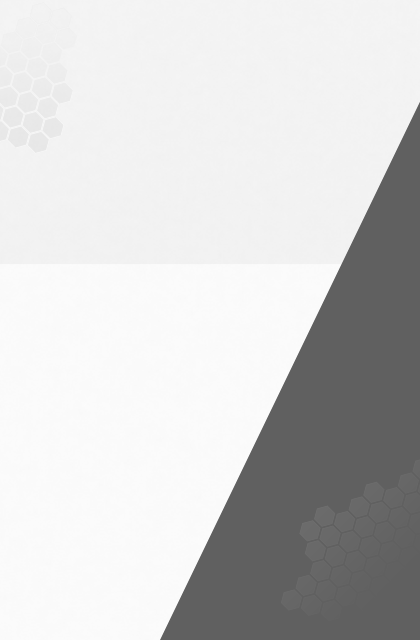
Reproduce this background procedurally as a Shadertoy shader.

```glsl
float hash(vec2 p) {
    return fract(sin(dot(p, vec2(127.1, 311.7))) * 43758.5453);
}

float valueNoise(vec2 p) {
    vec2 cell = floor(p), f = smoothstep(0.0, 1.0, fract(p));
    return mix(mix(hash(cell), hash(cell + vec2(1, 0)), f.x),
               mix(hash(cell + vec2(0, 1)), hash(cell + vec2(1, 1)), f.x), f.y);
}

// Tilted hexagon lattice: xy = cell index, z = distance from the cell centre (0.5 at its border)
vec3 hexCell(vec2 p, vec2 origin) {
    const float spacing = 0.0323;
    float tilt = radians(15.0);
    vec2 q = mat2(cos(tilt), -sin(tilt), sin(tilt), cos(tilt)) * (p - origin) / spacing;

    // Cube rounding to the nearest centre
    float row = q.y / 0.8660;
    vec3 cube = vec3(q.x - 0.5 * row, row, -q.x - 0.5 * row);
    vec3 id = floor(cube + 0.5), err = abs(id - cube);
    if (err.x > err.y && err.x > err.z) id.x = -id.y - id.z;
    else if (err.y > err.z) id.y = -id.x - id.z;

    vec2 d = abs(q - vec2(id.x + 0.5 * id.y, 0.8660 * id.y));
    return vec3(id.xy, max(d.x, dot(d, vec2(0.5, 0.8660))));
}

// Cells of the pale cluster at the upper left
float paleMask(vec2 id) {
    bool inside = id.y >= 0.0 && id.y <= 7.0 && id.x >= -id.y
               && id.x <= floor(1.7 - 0.42 * id.y);
    return inside ? 1.0 : 0.0;
}

// Cells of the cluster on the dark panel
float darkMask(vec2 id) {
    float first = id.y < 0.0 ? floor(-1.5 * id.y) : min(0.0, 2.0 - id.y);
    float last = id.y > 3.0 ? 0.0 : id.y > 2.0 ? 2.0 : 9.0;
    bool inside = id.y >= -5.0 && id.y <= 4.0 && id.x >= first && id.x <= last;
    return inside ? 1.0 : 0.0;
}

void mainImage(out vec4 fragColor, in vec2 fragCoord) {
    // Height units, measured down from the top
    vec2 p = vec2(fragCoord.x, iResolution.y - fragCoord.y) / iResolution.y;
    float pixel = 1.0 / iResolution.y;
    float hexBlur = 0.5 * pixel / 0.0323;

    // Pale upper band over a near-white page
    float upper = mix(0.955, 0.947, p.y / 0.413);
    float shade = mix(upper, 0.982, smoothstep(-0.5, 0.5, (p.y - 0.4128) / pixel));

    // Upper cluster: faint fills deepening downward, with light rims
    vec3 hex = hexCell(p, vec2(0.0638, 0.0208));
    float cover = paleMask(hex.xy);
    float fill = 1.0 - smoothstep(0.455 - hexBlur, 0.455 + hexBlur, hex.z);
    float rim = smoothstep(0.42, 0.46, hex.z) * (1.0 - smoothstep(0.48, 0.5, hex.z));
    float depth = smoothstep(0.0, 0.22, p.y);
    shade -= cover * fill * mix(0.004, 0.042, depth);
    shade += cover * rim * mix(-0.012, 0.012, depth);

    // Fine paper grain
    shade += 0.006 * (valueNoise(p * 380.0) - 0.5) + 0.005 * (valueNoise(p * 90.0) - 0.5);

    // Dark panel with its cluster fading toward the lower right
    hex = hexCell(p, vec2(0.4844, 0.8294));
    fill = 1.0 - smoothstep(0.46 - hexBlur, 0.46 + hexBlur, hex.z);
    rim = fill * smoothstep(0.39, 0.45, hex.z);
    float fade = 1.0 - smoothstep(1.25, 1.56, p.x + p.y);
    float panel = 0.376 + darkMask(hex.xy) * fade * (0.046 * fill + 0.012 * rim);

    // Slanted panel edge
    float edge = dot(p - vec2(0.25, 1.0), normalize(vec2(1.0, 0.483)));
    shade = mix(shade, panel, smoothstep(-0.6, 0.6, edge / pixel));

    fragColor = vec4(vec3(shade), 1.0);
}
```
